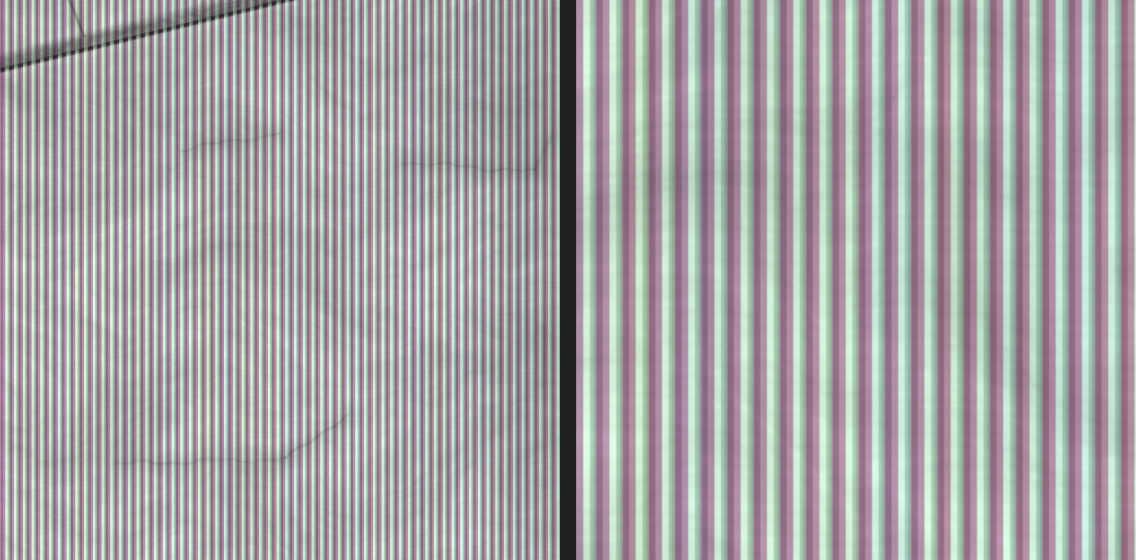
Left, the full canvas; right, a detail of the centre.
Reproduce this pattern procedurally as a Shadertoy shader.

```glsl
// Striped cloth: narrow vertical bands of mauve, mint and sage green.
// Soft periodic bands are painted over each other, then tinted by layered
// sines and darkened by a diagonal fold and a few faint creases.

#define STRIPES 64.0
#define PHASE 0.215
#define SOFTNESS 0.05
#define LIGHT_MAUVE vec3(0.67, 0.54, 0.62)
#define DARK_MAUVE vec3(0.55, 0.41, 0.50)
#define MINT vec3(0.78, 0.91, 0.83)
#define SAGE vec3(0.62, 0.75, 0.66)
#define TEAL vec3(0.53, 0.67, 0.60)
#define MOTTLE 0.08
#define WEAVE 0.008
#define FOLD_DEPTH 0.62
#define STRIPE_VARIATION 0.015

// Faint creases: start and end of each segment
const int CREASE_COUNT = 7;
const vec4 CREASES[CREASE_COUNT] = vec4[CREASE_COUNT](
    vec4(0.124, 1.000, 0.150, 0.935),
    vec4(0.325, 0.733, 0.500, 0.762),
    vec4(0.715, 0.711, 0.955, 0.693),
    vec4(0.955, 0.693, 0.985, 0.760),
    vec4(0.210, 0.172, 0.510, 0.180),
    vec4(0.510, 0.180, 0.620, 0.260),
    vec4(0.970, 0.310, 0.972, 0.420));

// Coverage of a band repeating once per unit
float band(float t, float center, float halfWidth, float blur) {
    float d = abs(fract(t - center + 0.5) - 0.5);
    return 1.0 - smoothstep(halfWidth - blur, halfWidth + blur, d);
}

float segmentDistance(vec2 p, vec2 a, vec2 b) {
    vec2 ab = b - a;
    float h = clamp(dot(p - a, ab) / dot(ab, ab), 0.0, 1.0);
    return length(p - a - h * ab);
}

// Rotated, warped sines; roughly -1 to 1
float layeredSines(vec2 p) {
    float sum = 0.0, gain = 0.5;
    for (int i = 0; i < 6; i++) {
        p += 0.6 * sin(p.yx * 1.3 + float(i));
        sum += gain * sin(p.x) * cos(p.y);
        p = mat2(1.5, 1.1, -1.1, 1.5) * p + 2.7;
        gain *= 0.7;
    }
    return sum;
}

// One repeat, left to right: dark mauve, light mauve, mint, sage, teal
vec3 stripes(float x) {
    float t = x * STRIPES - PHASE;
    float blur = max(SOFTNESS, 0.5 * fwidth(t));
    vec3 color = mix(LIGHT_MAUVE, DARK_MAUVE, band(t, 0.02, 0.12, blur));
    color = mix(color, TEAL, band(t, 0.63, 0.23, blur));
    color = mix(color, SAGE, band(t, 0.59, 0.19, blur));
    color = mix(color, MINT, band(t, 0.525, 0.125, blur));
    // Each repeat differs slightly in lightness and warmth
    float id = floor(t);
    float light = sin(id * 2.1) + sin(id * 5.7 + 1.0);
    float warmth = sin(id * 1.3) * sin(id * 0.37 + 2.0);
    return color + STRIPE_VARIATION * (0.5 * light + warmth * vec3(0.5, 0.2, -1.0));
}

// Brightness left by the diagonal fold and the shadow above it
float foldShade(vec2 p, float wear, float darkStripe) {
    float h = 0.97 * (p.y - 0.874 - 0.245 * p.x);
    float line = 1.0 - smoothstep(0.001, 0.006, abs(h));
    line *= mix(0.45, 1.0, darkStripe);
    float shadow = smoothstep(-0.002, 0.004, h) * (1.0 - smoothstep(0.014, 0.036, h));
    float lit = exp(-pow((h + 0.010) / 0.005, 2.0));
    return (1.0 - FOLD_DEPTH * line) * (1.0 - (0.30 + 0.15 * wear) * shadow) + 0.04 * lit;
}

float creaseShade(vec2 p, float wear) {
    float shade = 1.0;
    p.y += 0.003 * sin(p.x * 45.0) + 0.002 * sin(p.x * 117.0);
    float visible = 0.6 + 0.4 * smoothstep(-0.5, 0.5, wear);
    for (int i = 0; i < CREASE_COUNT; i++) {
        float d = segmentDistance(p, CREASES[i].xy, CREASES[i].zw);
        float strength = i == 0 ? 0.25 : 0.10;
        shade -= strength * visible * exp(-pow(d / 0.003, 2.0));
        shade -= 0.08 * visible * exp(-pow(d / 0.020, 2.0));
    }
    return shade;
}

void mainImage(out vec4 fragColor, in vec2 fragCoord) {
    vec2 p = fragCoord / iResolution.xy;
    vec3 color = stripes(p.x);
    float green = smoothstep(-0.06, 0.06, color.g - color.r);

    // Left to right: greens turn cooler, mauves turn redder
    float drift = p.x - 0.5 + 0.15 * sin(p.y * 5.0 + p.x * 7.0);
    color += drift * mix(vec3(0.015, -0.01, -0.03), vec3(-0.04, -0.01, 0.03), green);
    float leftEdge = 1.0 - smoothstep(0.0, 0.012, p.x);
    color = mix(color, vec3(0.68, 0.40, 0.62), 0.5 * leftEdge);

    // Cloudy wear, small smudges and fine cross threads
    float wear = layeredSines(p * vec2(9.0, 12.0));
    float smudge = layeredSines(p * vec2(34.0, 71.0) + 4.0);
    float threads = sin(p.y * 800.0 + 2.0 * sin(p.x * 31.0)) * sin(p.y * 173.0 + p.x * 23.0);
    color *= 1.0 + MOTTLE * (wear + 0.35 * smudge) + WEAVE * threads;
    color *= 1.03 - 0.09 * smoothstep(0.75, 1.0, p.x) - 0.05 * smoothstep(0.4, 1.0, p.y);

    color *= foldShade(p, smudge, 1.0 - green) * creaseShade(p, wear);
    fragColor = vec4(clamp(color, 0.0, 1.0), 1.0);
}
```
